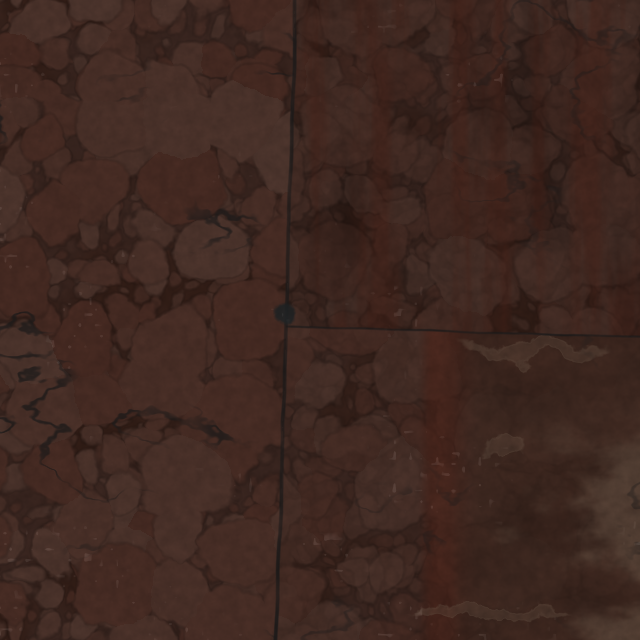
Give the GLSL for this texture, as a WebGL 1 fragment shader.

```glsl
precision highp float;
// Worn red-brown nodular marble: one tall slab beside two stacked slabs.
// Rounded lumps come from jittered discs at three sizes, bent by noise;
// joints, fissures, streaks and pale mineral stains are layered on top.
uniform vec2 u_resolution;

const vec3 MATRIX_DARK = vec3(0.185, 0.108, 0.082);
const vec3 MATRIX_GREY = vec3(0.215, 0.140, 0.118);
const vec3 LUMP_RED    = vec3(0.262, 0.155, 0.125);
const vec3 LUMP_PALE   = vec3(0.288, 0.200, 0.170);
const vec3 RUST        = vec3(0.265, 0.125, 0.090);
const vec3 UMBER       = vec3(0.205, 0.130, 0.102);
const vec3 MINERAL     = vec3(0.360, 0.285, 0.235);
const vec3 JOINT       = vec3(0.110, 0.100, 0.098);
const vec3 SLATE       = vec3(0.120, 0.130, 0.135);

float hash(vec2 p) {
  vec3 q = fract(vec3(p.xyx) * 0.1031);
  q += dot(q, q.yzx + 33.33);
  return fract((q.x + q.y) * q.z);
}

float noise(vec2 p) {
  vec2 i = floor(p), f = fract(p);
  f = f * f * (3.0 - 2.0 * f);
  return mix(mix(hash(i), hash(i + vec2(1, 0)), f.x),
             mix(hash(i + vec2(0, 1)), hash(i + vec2(1, 1)), f.x), f.y);
}

float fbm(vec2 p) {
  float sum = 0.0, amp = 0.516;
  for (int i = 0; i < 5; i++) {
    sum += amp * noise(p);
    p = mat2(1.6, 1.2, -1.2, 1.6) * p + 7.3;
    amp *= 0.5;
  }
  return sum;
}

// Nearest lump at one size: x = signed edge distance, y = random tone.
vec2 lumps(vec2 p, float scale, float radius) {
  vec2 q = p * scale, cell = floor(q), best = vec2(9.0, 0.0);
  for (int j = -1; j <= 1; j++)
    for (int i = -1; i <= 1; i++) {
      vec2 c = cell + vec2(i, j);
      vec2 centre = c + 0.15 + 0.7 * vec2(hash(c), hash(c + 41.7));
      vec2 d = (q - centre) * vec2(0.8 + 0.4 * hash(c + 9.1), 1.0);
      float edge = length(d) - radius * (0.45 + 0.75 * hash(c + 73.3));
      if (edge < best.x) best = vec2(edge, hash(c + 17.9));
    }
  return vec2(best.x / scale, best.y);
}

vec3 addLumps(vec3 base, vec2 lump, float contrast) {
  vec3 tone = mix(LUMP_RED, LUMP_PALE, lump.y);
  float inside = smoothstep(0.003, -0.004, lump.x);
  float rim = smoothstep(0.005, 0.0, abs(lump.x));
  return mix(base, tone, inside * contrast) * (1.0 - 0.11 * rim);
}

vec3 marble(vec2 p, float contrast) {
  vec2 bend = vec2(fbm(p * 13.0), fbm(p * 13.0 + 31.0)) - 0.5;
  vec2 q = p + 0.055 * bend;
  vec3 col = mix(MATRIX_DARK, MATRIX_GREY, smoothstep(0.3, 0.7, fbm(p * 9.0)));
  col = addLumps(col, lumps(q + 3.0, 34.0, 0.42), 0.7 * contrast);
  col = addLumps(col, lumps(q + 5.0, 18.0, 0.52), 0.9 * contrast);
  return addLumps(col, lumps(q, 9.5, 0.58), contrast);
}

// Thin broken cracks along a noise contour.
float fissure(vec2 p) {
  float line = smoothstep(0.026, 0.004, abs(fbm(p * vec2(7.0, 11.0)) - 0.5));
  return line * smoothstep(0.54, 0.70, fbm(p * 6.0 + 50.0));
}

// Ragged pale deposit with a brighter outline.
float deposit(vec2 p, vec2 centre, vec2 size) {
  vec2 warp = vec2(fbm(p * 16.0), fbm(p * 22.0 + 8.0)) - 0.5;
  float d = length((p - centre + warp * vec2(0.09, 0.07)) / size) - 1.0;
  return 0.45 * smoothstep(0.15, -0.2, d) + 0.4 * smoothstep(0.22, 0.0, abs(d));
}

float seam(float d, float halfWidth, float soft) {
  return smoothstep(halfWidth + soft, halfWidth - soft, abs(d));
}

void main() {
  vec2 p = gl_FragCoord.xy / u_resolution;
  float soft = max(0.0015, 1.0 / u_resolution.y);

  // Slightly skewed joints divide the three slabs.
  float across = p.x - (0.432 + 0.030 * p.y + 0.005 * (fbm(p.yy * 9.0) - 0.5));
  float above = p.y - (0.504 - 0.031 * p.x + 0.003 * (fbm(p.xx * 12.0) - 0.5));
  float right = smoothstep(-soft, soft, across);
  float lower = right * smoothstep(soft, -soft, above);
  float upper = right - lower;
  vec2 slabShift = vec2(11.0, 4.0) * step(0.0, across)
                 + vec2(6.0, 13.0) * step(0.0, across) * step(above, 0.0);
  vec3 col = marble(p + slabShift, 1.0 - 0.32 * upper - 0.35 * lower);

  // Rusty vertical streaks, strongest in a band of the lower slab.
  float streak = fbm(vec2(p.x * 32.0, p.y * 2.5) + slabShift);
  col = mix(col, RUST, upper * 0.50 * smoothstep(0.42, 0.75, streak));
  col *= 1.0 - upper * (0.04 + 0.16 * smoothstep(0.50, 0.75, fbm(p * vec2(13.0, 6.0) + 20.0)));
  float band = smoothstep(0.65, 0.675, p.x) * smoothstep(0.76, 0.70, p.x);
  col = mix(col, RUST * (0.8 + 0.4 * streak), lower * band * 0.65);
  float umber = smoothstep(0.69, 0.75, p.x + 0.05 * (streak - 0.5));
  col = mix(col, UMBER * (0.75 + 0.5 * fbm(p * vec2(10.0, 18.0))), lower * umber * 0.75);

  // Pale stain in the corner and separate mineral deposits.
  float cloud = fbm(p * vec2(8.0, 15.0) + 4.0);
  float stain = smoothstep(0.86, 0.99, p.x + 0.42 * (cloud - 0.5)) * smoothstep(0.39, 0.27, p.y);
  float marks = deposit(p, vec2(0.83, 0.456), vec2(0.095, 0.014))
              + deposit(p, vec2(0.785, 0.290), vec2(0.038, 0.012))
              + deposit(p, vec2(0.765, 0.045), vec2(0.100, 0.011));
  col = mix(col, MINERAL, lower * clamp(0.65 * stain + 0.75 * marks, 0.0, 0.8));

  // Fissures, joints and the dark knot where the joints meet.
  col = mix(col, JOINT, fissure(p + slabShift) * (0.75 - 0.35 * right));
  float jointWear = 0.55 + 0.4 * noise(p * 28.0);
  col = mix(col, JOINT, seam(across, 0.0028, soft) * jointWear);
  col = mix(col, JOINT, seam(above, 0.0016, soft) * right * jointWear);
  float knot = length(p - vec2(0.446, 0.510)) + 0.014 * (fbm(p * 45.0) - 0.5);
  col = mix(col, SLATE, 0.9 * smoothstep(0.020, 0.014, knot));

  // Fine grain and sparse pale chips.
  col *= 0.90 + 0.20 * fbm(p * 90.0);
  col += 0.07 * smoothstep(0.83, 0.95, noise(p * 120.0)) * smoothstep(0.55, 0.7, fbm(p * 8.0 + 70.0));
  gl_FragColor = vec4(col, 1.0);
}
```
